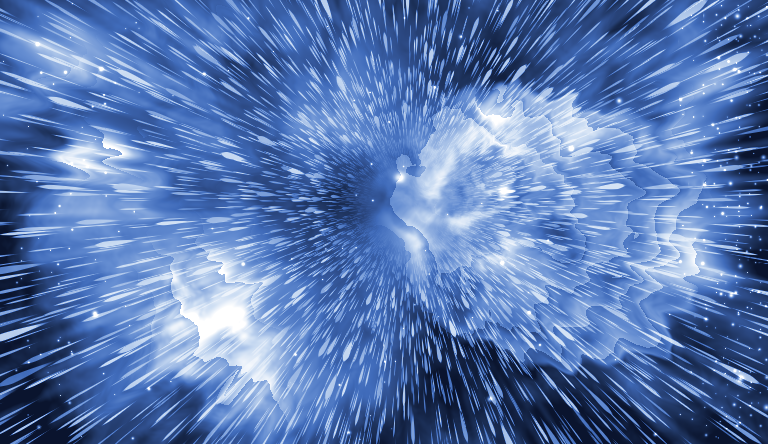
Give the GLSL for this background, as a Shadertoy shader.

```glsl
// Blue nebula explosion: jagged clouds and a swirling shell with light streaks flying outwards.
#define CANVAS vec2(1.73, 1.0)
#define BURST vec2(0.92, 0.54)
#define SHELL vec2(1.24, 0.50)
#define SWIRL vec2(1.10, 0.56)
#define BASE_TONE 0.25
#define SPIKE_PUSH 0.20
#define STREAK_LAYERS 8
#define STREAK_GAIN 0.85
#define CLOUD_CONTRAST 0.62
#define TONE_CONTRAST 1.15
#define TAU 6.2831853

float hash(vec2 p) {
    return fract(sin(dot(p, vec2(127.1, 311.7))) * 43758.545);
}

// Value noise that repeats along x, so that it can wrap around a circle.
float noise(vec2 p, float period) {
    vec2 i = floor(p), f = fract(p);
    f = f * f * (3.0 - 2.0 * f);
    float x0 = mod(i.x, period), x1 = mod(i.x + 1.0, period);
    return mix(mix(hash(vec2(x0, i.y)), hash(vec2(x1, i.y)), f.x),
               mix(hash(vec2(x0, i.y + 1.0)), hash(vec2(x1, i.y + 1.0)), f.x), f.y);
}

float fbm(vec2 p) {
    float sum = 0.0, gain = 0.5;
    for (int i = 0; i < 5; i++) {
        sum += gain * noise(p, 512.0);
        p = mat2(1.6, 1.2, -1.2, 1.6) * p + 7.3;
        gain *= 0.5;
    }
    return sum;
}

float glow(vec2 p, vec2 centre, vec2 radius) {
    vec2 v = (p - centre) / radius;
    return exp(-dot(v, v));
}

// Broad light and dark regions of the sky.
float skyTone(vec2 p) {
    float t = BASE_TONE;
    t += 0.24 * glow(p, vec2(0.50, 0.56), vec2(0.42, 0.42));
    t += 0.50 * glow(p, vec2(0.22, 0.65), vec2(0.07, 0.045));
    t += 0.42 * glow(p, vec2(0.47, 0.36), vec2(0.13, 0.09));
    t += 0.28 * glow(p, vec2(0.47, 0.21), vec2(0.18, 0.12));
    t += 0.32 * glow(p, vec2(0.60, 0.09), vec2(0.14, 0.12));
    t += 0.26 * glow(p, vec2(0.14, 0.86), vec2(0.18, 0.12));
    t += 0.18 * glow(p, vec2(0.50, 0.95), vec2(0.14, 0.08));
    t += 0.16 * glow(p, vec2(0.84, 0.72), vec2(0.14, 0.14));
    t += 0.32 * glow(p, vec2(1.56, 0.72), vec2(0.09, 0.24));
    t += 0.30 * glow(p, vec2(1.55, 0.43), vec2(0.13, 0.13));
    t -= 0.16 * glow(p, vec2(1.08, 0.93), vec2(0.26, 0.16));
    t -= 0.12 * glow(p, vec2(0.72, 0.56), vec2(0.12, 0.13));
    t -= 0.18 * glow(p, vec2(1.04, 0.14), vec2(0.20, 0.15));
    t -= 0.16 * glow(p, vec2(1.73, 0.55), vec2(0.07, 0.50));
    t -= 0.14 * glow(p, vec2(1.62, 0.08), vec2(0.26, 0.16));
    t -= 0.14 * glow(p, vec2(0.05, 0.10), vec2(0.25, 0.22));
    return t - 0.14 * glow(p, vec2(0.02, 0.52), vec2(0.12, 0.20));
}

// Thin tapered streaks, one per cell of a log-polar grid.
float streaks(float turn, float r, float pixel) {
    float light = 0.0;
    for (int i = 0; i < STREAK_LAYERS; i++) {
        float layer = float(i), count = 34.0 + 17.0 * layer;
        float column = mod(floor(turn * count), count);
        float v = log(r) * (4.5 + 0.3 * layer) + 9.0 * hash(vec2(column, layer + 3.0));
        vec2 id = vec2(column + 211.0 * layer, floor(v));
        float chance = hash(id), s = fract(v);
        float off = abs(fract(turn * count) - mix(0.25, 0.75, hash(id + 5.7)));
        float taper = smoothstep(0.0, 0.7, s) * (1.0 - smoothstep(0.7, 0.95, s));
        float halfWidth = mix(0.03, 0.09, hash(id + 9.1)) * taper;
        halfWidth *= 1.7 - 0.9 * smoothstep(0.1, 0.6, r);
        float aa = pixel * count / (TAU * r);
        float body = clamp((halfWidth - off) / aa + 0.5, 0.0, 1.0) * smoothstep(0.0, 0.5, taper);
        light = max(light, body * step(0.5, chance) * chance);
    }
    return light * smoothstep(0.06, 0.24, r);
}

// Scattered stars, densest along the right side.
float stars(vec2 p) {
    float light = 0.0;
    float density = 0.01 + 0.5 * smoothstep(1.5, 1.65, p.x) + 0.08 * (1.0 - smoothstep(0.1, 0.4, p.x));
    for (int i = 0; i < 3; i++) {
        vec2 g = p * (16.0 + 12.0 * float(i)), id = floor(g) + 37.0 * float(i);
        vec2 jitter = 0.3 + 0.4 * vec2(hash(id), hash(id + 4.2));
        float d = length(fract(g) - jitter), size = mix(0.04, 0.11, pow(hash(id + 8.5), 3.0));
        float star = exp(-d * d / (size * size)) + 0.25 * exp(-d * 14.0);
        light += star * step(hash(id + 2.6), density);
    }
    return light;
}

vec3 palette(float tone) {
    vec3 ramp[8] = vec3[8](vec3(0.04, 0.08, 0.18), vec3(0.11, 0.19, 0.35), vec3(0.18, 0.30, 0.54),
        vec3(0.25, 0.42, 0.73), vec3(0.39, 0.55, 0.82), vec3(0.57, 0.69, 0.88),
        vec3(0.79, 0.86, 0.95), vec3(1.0));
    float x = clamp(tone, 0.0, 0.999) * 7.0;
    int i = int(x);
    return mix(ramp[i], ramp[i + 1], fract(x));
}

void mainImage(out vec4 fragColor, in vec2 fragCoord) {
    vec2 p = fragCoord / iResolution.xy * CANVAS;
    vec2 ray = p - BURST;
    float r = max(length(ray), 0.001), turn = atan(ray.y, ray.x) / TAU + 0.5;

    // Push the clouds outwards along rays to give them jagged edges.
    float spike = 0.5 * noise(vec2(turn * 64.0, log(r) * 4.0), 64.0)
                + 0.5 * noise(vec2(turn * 140.0, log(r) * 6.0), 140.0);
    float push = SPIKE_PUSH * (spike - 0.5) * smoothstep(0.05, 0.25, r);
    vec2 q = BURST + ray * (1.0 - push);
    float cloud = fbm(q * 7.0) - 0.48;
    float sky = skyTone(q + 0.08 * cloud);
    float flakes = fract(length(q - BURST) * 9.0 + 2.5 * cloud) - 0.5;
    float tone = sky + CLOUD_CONTRAST * cloud + 0.35 * flakes * smoothstep(0.45, 0.9, sky);
    float grain = noise(vec2(turn * 260.0, log(r) * 4.0), 260.0) - 0.5;
    tone += 0.22 * grain * smoothstep(0.25, 0.8, r);

    // Tilted shell with terraced layers and a swirl of wisps.
    vec2 e = mat2(0.94, 0.34, -0.34, 0.94) * (q - SHELL);
    float rim = length(e / vec2(0.38, 0.30)) + 0.35 * cloud;
    vec2 s = q - SWIRL;
    float swirl = length(s * vec2(1.0, 1.1));
    float wisps = 0.5 + 0.5 * sin(atan(s.y, s.x) + 42.0 * swirl + 14.0 * cloud);
    float strands = 1.0 - abs(2.0 * fbm(q * 13.0 + 2.0 * cloud) - 0.96);
    float terrace = fract(swirl * 11.0 + 3.0 * cloud);
    float shell = 0.54 + 0.65 * cloud + 0.20 * (terrace - 0.5) * smoothstep(0.1, 0.2, swirl);
    shell += (0.22 * (wisps * wisps - 0.2) + 0.5 * (strands - 0.75)) * glow(q, SWIRL, vec2(0.22, 0.20));
    shell += 0.18 * glow(q, vec2(0.95, 0.50), vec2(0.09, 0.14)) + 0.14 * glow(q, vec2(1.08, 0.69), vec2(0.15, 0.08));
    shell += 0.20 * glow(q, vec2(1.46, 0.44), vec2(0.15, 0.15)) - 0.08 * glow(q, vec2(1.28, 0.60), vec2(0.12, 0.10));
    float edge = mix(0.16, 0.03, smoothstep(0.90, 1.15, q.x));
    tone = mix(tone, shell, 1.0 - smoothstep(1.0 - edge, 1.0 + edge, rim));
    tone = 0.46 + TONE_CONTRAST * (tone - 0.46);

    // Streaks, stars and the two bright sparks.
    tone = mix(tone, max(tone, 0.97), STREAK_GAIN * streaks(turn, r, 1.0 / iResolution.y));
    tone += 0.6 * stars(p);
    tone += 0.5 * glow(p, vec2(0.90, 0.60), vec2(0.012)) + 0.4 * glow(p, vec2(1.137, 0.567), vec2(0.015));
    fragColor = vec4(palette(tone), 1.0);
}
```
